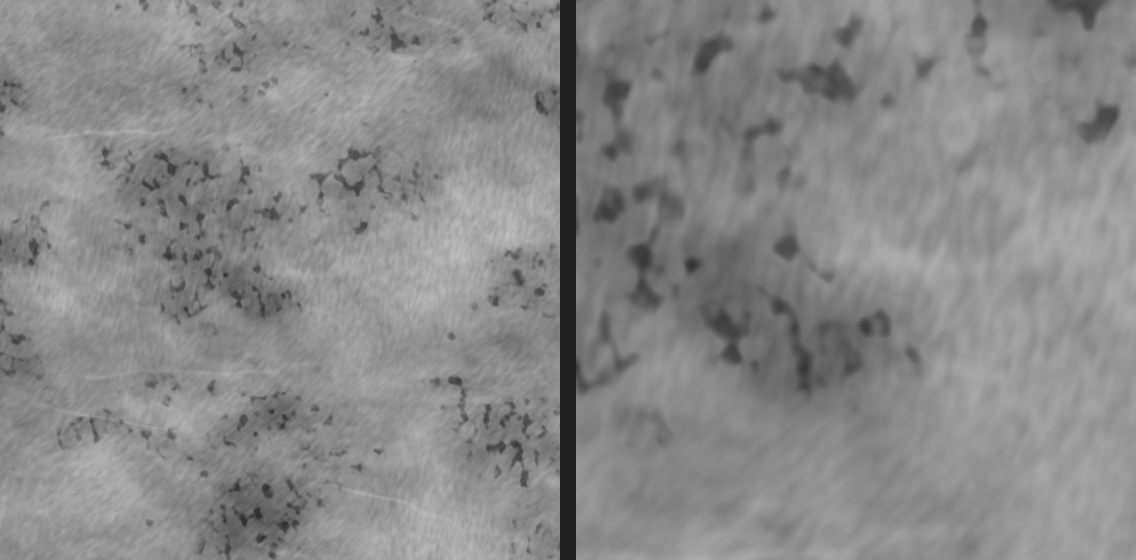
Left, the full canvas; right, a detail of the centre.
Write a three.js fragment shader that draws this texture.

```glsl
// Weathered grey stone: soft horizontal clouds, slanted grain and clustered dark pits.
varying vec2 vUv;

const float BASE_GREY = 0.578;
const vec2 CLOUD_SCALE = vec2(2.7, 4.6);
const float CLOUD_CONTRAST = 0.18;
const vec2 MOTTLE_SCALE = vec2(15.0, 17.0);
const float MOTTLE_CONTRAST = 0.075;
const vec2 GRAIN_SCALE = vec2(46.0, 105.0);
const float GRAIN_CONTRAST = 0.085;
const float GRAIN_ANGLE = 0.75;
const float STEEP_ANGLE = 1.35;
const vec2 PIT_SCALE = vec2(46.0, 38.0);
const float PIT_DEPTH = 0.20;
const float STAIN_DEPTH = 0.075;
const float DOT_CELLS = 9.0;
const float DOT_SHARE = 0.11;
const float DOT_RADIUS = 0.011;
const float DOT_DEPTH = 0.17;
const float STREAK_LIGHT = 0.055;
const float DARKEST = 0.19;
const float LIGHTEST = 0.80;

vec2 hash2(vec2 p) {
  vec3 q = fract(p.xyx * vec3(0.1031, 0.1030, 0.0973));
  q += dot(q, q.yzx + 33.33);
  return fract((q.xx + q.yz) * q.zy);
}

float cornerSlope(vec2 cell, vec2 corner, vec2 f) {
  return dot(hash2(cell + corner) * 2.0 - 1.0, f - corner);
}

// Gradient noise centred on zero
float noise(vec2 p) {
  vec2 cell = floor(p);
  vec2 f = p - cell;
  vec2 u = f * f * f * (f * (f * 6.0 - 15.0) + 10.0);
  float low = mix(cornerSlope(cell, vec2(0.0), f), cornerSlope(cell, vec2(1.0, 0.0), f), u.x);
  float high = mix(cornerSlope(cell, vec2(0.0, 1.0), f), cornerSlope(cell, vec2(1.0), f), u.x);
  return mix(low, high, u.y);
}

vec2 rotate(vec2 p, float angle) {
  float c = cos(angle);
  float s = sin(angle);
  return vec2(c * p.x + s * p.y, c * p.y - s * p.x);
}

float fbm(vec2 p) {
  float sum = 0.0;
  float gain = 1.0;
  for (int i = 0; i < 5; i++) {
    sum += gain * noise(p);
    p = rotate(p, 0.35) * 2.03 + 17.3;
    gain *= 0.54;
  }
  return sum;
}

// Fine strokes that lie along the given angle
float grain(vec2 p, float angle) {
  vec2 q = rotate(p, angle) * GRAIN_SCALE + 61.0;
  return noise(q) + 0.6 * noise(q * 1.7 + 29.0);
}

// Sparse round dots, one candidate per cell
float dots(vec2 p) {
  vec2 cell = floor(p * DOT_CELLS);
  vec2 pick = hash2(cell + 211.0);
  vec2 centre = (cell + 0.25 + 0.5 * hash2(cell + 87.0)) / DOT_CELLS;
  float radius = DOT_RADIUS * mix(0.5, 1.0, pick.y);
  float dist = length(p - centre) + 0.004 * noise(p * 90.0);
  return step(pick.x, DOT_SHARE) * (1.0 - smoothstep(radius * 0.3, radius, dist));
}

// Thin pale creases that fade in and out
float streaks(vec2 p) {
  vec2 q = rotate(p, -0.2) * vec2(2.2, 9.0) + 43.0;
  float crease = abs(noise(q) + 0.12 * noise(p * 14.0));
  float gate = smoothstep(0.05, 0.35, noise(p * vec2(3.0, 5.0) + 71.0));
  return gate * (1.0 - smoothstep(0.0, 0.055, crease));
}

void main() {
  vec2 p = vUv;
  vec2 warp = 0.035 * vec2(noise(p * 7.0 + 3.0), noise(p * 7.0 + 31.0));

  // Broad light and dark clouds with softer mottling
  float cloud = fbm((p + warp) * CLOUD_SCALE + vec2(12.4, 5.7));
  float mottle = fbm(p * MOTTLE_SCALE + 83.0);

  // Grain turns from slanted to steep across the surface
  float turn = smoothstep(-0.2, 0.2, noise(p * 3.0 + 19.0));
  float strokes = mix(grain(p, GRAIN_ANGLE), grain(p, STEEP_ANGLE), turn);

  // Dark pits gather inside irregular stains
  float patches = fbm((p + warp) * vec2(4.0, 6.5) + 137.0);
  float stain = smoothstep(0.02, 0.48, patches - 0.55 * cloud);
  vec2 pitPoint = rotate(p, 0.15) * PIT_SCALE + 151.0;
  float pitNoise = noise(pitPoint) + 0.45 * noise(pitPoint * 2.1 + 7.0);
  float pits = smoothstep(0.02, 0.42, pitNoise) * smoothstep(0.0, 0.5, stain + 0.12 * mottle);

  float grey = BASE_GREY + CLOUD_CONTRAST * cloud + MOTTLE_CONTRAST * mottle;
  grey += GRAIN_CONTRAST * strokes + STREAK_LIGHT * streaks(p);
  grey -= STAIN_DEPTH * stain + PIT_DEPTH * pits + DOT_DEPTH * dots(p);
  gl_FragColor = vec4(vec3(clamp(grey, DARKEST, LIGHTEST)), 1.0);
}
```
